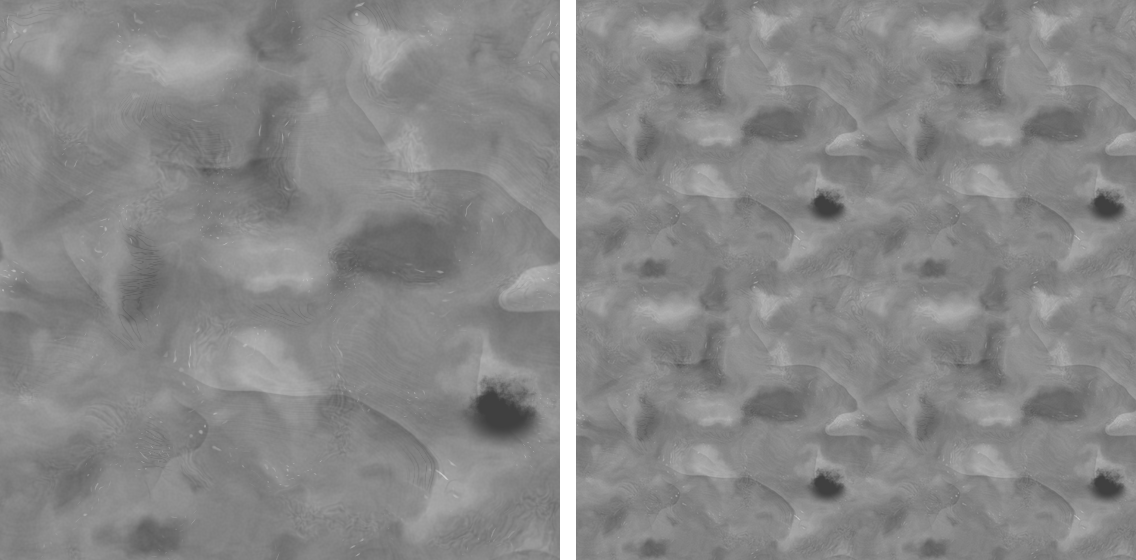
Left: one tile. Right: repeated 2 by 2.
A WebGL 1 fragment shader for this texture:

```glsl
precision highp float;
uniform vec2 u_resolution;

const float TAU = 6.2831853;

float hash(vec2 cell, float seed) {
  vec3 p = fract(cell.xyx * 0.1031 + seed * 0.317);
  p += dot(p, p.yzx + 33.33);
  return fract((p.x + p.y) * p.z);
}

mat2 rotation(float angle) {
  float c = cos(angle), s = sin(angle);
  return mat2(c, s, -s, c);
}

// Gradient noise that wraps after one unit of uv
float corner(vec2 cell, vec2 offset, vec2 period, float seed) {
  float angle = TAU * hash(mod(cell, period), seed);
  return dot(vec2(cos(angle), sin(angle)), offset);
}

float noise(vec2 uv, vec2 period, float seed) {
  vec2 p = uv * period, i = floor(p), f = p - i;
  vec2 w = f * f * f * (f * (f * 6.0 - 15.0) + 10.0);
  vec2 e = vec2(1.0, 0.0);
  float low = mix(corner(i, f, period, seed), corner(i + e, f - e, period, seed), w.x);
  float high = mix(corner(i + e.yx, f - e.yx, period, seed), corner(i + 1.0, f - 1.0, period, seed), w.x);
  return mix(low, high, w.y);
}

float fbm(vec2 uv, vec2 period, float seed, float gain) {
  float sum = 0.0, amplitude = 1.0;
  for (int k = 0; k < 5; k++) {
    sum += amplitude * noise(uv, period, seed + float(k));
    period *= 2.0;
    amplitude *= gain;
  }
  return sum;
}

float patches(vec2 uv, float period, float seed, float low, float high) {
  return smoothstep(low, high, noise(uv, vec2(period), seed));
}

// Crisp crease: lit on the upper side, shaded on the lower one
float fold(float height, float edge) {
  float t = fract(height);
  float lit = smoothstep(0.0, edge, t);
  return mix(-1.0, exp(-7.0 * t) - exp(-9.0 * (1.0 - t)), lit);
}

// Soft light and dark bodies
float spots(vec2 uv, float count, float seed) {
  vec2 p = uv * count, base = floor(p);
  float sum = 0.0;
  for (int y = -1; y <= 1; y++) {
    for (int x = -1; x <= 1; x++) {
      vec2 cell = base + vec2(float(x), float(y));
      vec2 id = mod(cell, count);
      vec2 centre = cell + 0.2 + 0.6 * vec2(hash(id, seed), hash(id, seed + 1.0));
      vec2 d = rotation(TAU * hash(id, seed + 2.0)) * (p - centre);
      float radius = mix(0.3, 0.75, hash(id, seed + 3.0));
      float core = 0.5 * pow(hash(id, seed + 4.0), 2.0);
      float body = 1.0 - smoothstep(radius * core, radius, length(d * vec2(1.0, 1.35)));
      sum += body * (hash(id, seed + 5.0) - 0.5);
    }
  }
  return sum;
}

// Faint oval membranes with a thin bright rim
float ovals(vec2 uv, float count, float seed) {
  vec2 p = uv * count, id = mod(floor(p), count);
  vec2 d = rotation(TAU * hash(id, seed)) * (fract(p) - 0.5);
  float radius = mix(0.14, 0.3, hash(id, seed + 1.0));
  float gap = length(d * vec2(1.0, 1.4)) - radius;
  float rim = exp(-pow(gap / 0.02, 2.0)) * smoothstep(-0.2, 0.15, d.x + d.y);
  float inside = 1.0 - smoothstep(-0.08, 0.01, gap);
  return (rim - 0.7 * inside) * step(0.55, hash(id, seed + 2.0));
}

// Tiny bright strokes in some of the cells
float flecks(vec2 uv, float count, float seed) {
  vec2 p = uv * count, id = mod(floor(p), count);
  vec2 centre = 0.35 + 0.3 * vec2(hash(id, seed), hash(id, seed + 1.0));
  vec2 d = rotation(TAU * hash(id, seed + 2.0)) * (fract(p) - centre);
  float stroke = 1.0 - smoothstep(0.2, 1.0, length(d / vec2(0.32, 0.18)));
  return stroke * smoothstep(0.4, 1.0, hash(id, seed + 3.0));
}

void main() {
  vec2 uv = gl_FragCoord.xy / u_resolution;
  vec2 bend = vec2(fbm(uv, vec2(4.0), 11.0, 0.5), fbm(uv, vec2(4.0), 21.0, 0.5));
  vec2 flow = uv + 0.09 * bend;

  // Cloudy base with soft bodies
  float tone = 0.526 + 0.085 * fbm(flow, vec2(4.0, 6.0), 31.0, 0.65);
  tone += 0.27 * spots(flow, 5.0, 41.0) + 0.13 * spots(flow, 11.0, 51.0);
  tone += 0.022 * ovals(flow, 5.0, 61.0);

  // Long folds, falling to the right, and steeper thin ones
  float slope = uv.x + 2.0 * uv.y + 0.9 * fbm(uv, vec2(2.0, 3.0), 71.0, 0.3);
  float steep = 3.0 * uv.x + uv.y + 1.1 * fbm(uv, vec2(3.0), 81.0, 0.3);
  tone += 0.055 * fold(slope, 0.02) * patches(uv, 3.0, 91.0, -0.2, 0.25);
  tone += 0.035 * fold(steep, 0.025) * patches(uv, 4.0, 95.0, 0.0, 0.35);

  // Fibres following the folds, dark wrinkles and pebbled skin
  vec2 grain = vec2(flow.x, slope);
  tone += 0.03 * noise(grain, vec2(18.0, 56.0), 101.0) * patches(uv, 5.0, 105.0, -0.2, 0.3);
  float wrinkle = 1.0 - smoothstep(0.0, 0.18, abs(noise(grain, vec2(26.0, 40.0), 111.0)));
  tone -= 0.05 * wrinkle * patches(flow, 6.0, 115.0, 0.2, 0.45);
  tone += 0.07 * noise(flow, vec2(130.0), 121.0) * patches(flow, 9.0, 125.0, 0.1, 0.4);
  tone += 0.018 * noise(uv, vec2(190.0), 131.0);

  // Scattered flecks
  tone += 0.11 * flecks(flow, 80.0, 141.0) * patches(uv, 9.0, 145.0, 0.1, 0.4);
  tone += 0.17 * flecks(flow, 46.0, 151.0) * patches(uv, 7.0, 155.0, 0.25, 0.45);

  // Dark pit with a ragged top below a pale patch
  vec2 pit = fract(uv - vec2(0.9, 0.26) + 0.5) - 0.5;
  float ragged = 0.55 * fbm(uv, vec2(20.0), 161.0, 0.6);
  float pale = 1.0 - smoothstep(0.35, 1.0, length((pit - vec2(-0.03, 0.055)) / vec2(0.105, 0.065)) + 0.4 * ragged);
  float dark = 1.0 - smoothstep(0.35, 1.1, length(pit / vec2(0.082, 0.06)) + ragged * smoothstep(-0.03, 0.03, pit.y));
  tone = mix(tone + 0.13 * pale, 0.25, dark);

  gl_FragColor = vec4(vec3(clamp(tone, 0.0, 1.0)), 1.0);
}
```
